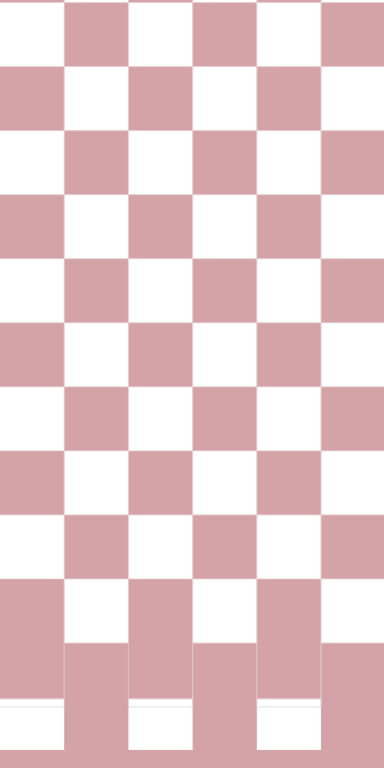
Reproduce this pattern procedurally as a WebGL 2 fragment shader.

```glsl
#version 300 es
precision highp float;

uniform vec2 u_resolution;
out vec4 fragColor;

// Lengths are in canvas widths, measured from the top left
const vec2 CELL = vec2(0.1672, 0.1668);
const float TOP_OFFSET = 0.0065;
const float COLUMNS = 6.0;
const float CHECK_ROWS = 10.0;
const float TALL_END = 1.820;     // foot of the lengthened squares
const float SEAM_END = 1.841;     // foot of the vertical seams
const float BASE_START = 1.953;   // solid strip along the bottom
const float SEAM_WIDTH = 0.0030;
const float HAIRLINE_WIDTH = 0.0022;
const float SEAM_MIN_STRENGTH = 0.55;

const vec3 ROSE = vec3(0.83, 0.64, 0.66);
const vec3 WHITE = vec3(1.0);
const vec3 SEAM = vec3(0.91, 0.80, 0.82);
const vec3 HAIRLINE = vec3(0.85, 0.83, 0.84);

float hash(float n) {
    return fract(sin(n * 12.9898) * 43758.5453);
}

// Antialiased step at an edge
float edge(float start, float x, float px) {
    return clamp((x - start) / px + 0.5, 0.0, 1.0);
}

// Antialiased coverage of a line at distance d
float line(float d, float width, float px) {
    return clamp((0.5 * width - abs(d)) / px + 0.5, 0.0, 1.0) * min(1.0, width / px);
}

// Square wave: +1 in even cells, -1 in odd cells
float squareWave(float x, float size, float px) {
    float side = 1.0 - 2.0 * mod(floor(x), 2.0);
    float d = abs(x - round(x)) * size;
    return side * clamp(2.0 * d / px, 0.0, 1.0);
}

float seamStrength(float index) {
    return mix(SEAM_MIN_STRENGTH, 1.0, hash(index));
}

void main() {
    float px = 1.0 / u_resolution.x;
    vec2 p = vec2(gl_FragCoord.x, u_resolution.y - gl_FragCoord.y) * px;
    vec2 grid = (p - vec2(0.0, TOP_OFFSET)) / CELL;

    // Regular checks
    float columnWave = squareWave(grid.x, CELL.x, px);
    float rowWave = squareWave(min(grid.y, CHECK_ROWS - 0.5), CELL.y, px);
    float checks = 0.5 - 0.5 * columnWave * rowWave;
    float oddColumn = 0.5 - 0.5 * columnWave;
    float evenColumn = 1.0 - oddColumn;

    // Lengthened last rows above the solid base
    float gap = edge(TALL_END, p.y, px) * (1.0 - edge(BASE_START, p.y, px));
    float hem = 1.0 - gap * evenColumn;
    float hemStart = TOP_OFFSET + CHECK_ROWS * CELL.y;
    float rose = mix(checks, hem, edge(hemStart, p.y, px));
    vec3 color = mix(WHITE, ROSE, rose);

    // Pale seams along the cell borders
    vec2 border = clamp(round(grid), vec2(1.0, 0.0), vec2(COLUMNS - 1.0, CHECK_ROWS));
    vec2 offset = (grid - border) * CELL;
    float vertical = line(offset.x, SEAM_WIDTH, px) * seamStrength(border.x);
    vertical *= 1.0 - edge(SEAM_END, p.y, px);
    float horizontal = line(offset.y, SEAM_WIDTH, px) * seamStrength(border.y + 20.0);
    horizontal *= border.y < CHECK_ROWS ? 1.0 : oddColumn;
    float foot = line(p.y - TALL_END, SEAM_WIDTH, px) * evenColumn;
    color = mix(color, SEAM, max(max(vertical, horizontal), foot));

    // Grey hairline across the white gaps
    color = mix(color, HAIRLINE, line(p.y - SEAM_END, HAIRLINE_WIDTH, px) * evenColumn);

    fragColor = vec4(color, 1.0);
}
```
